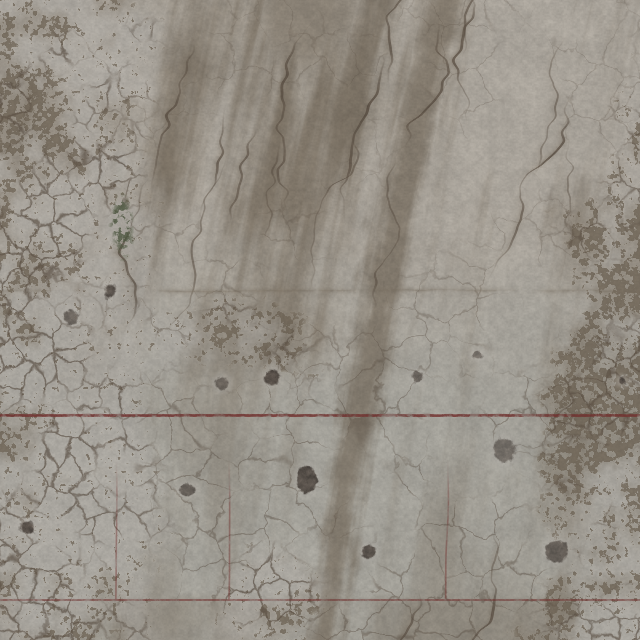
Write a Shadertoy shader that draws this texture.

```glsl
// Weathered concrete wall: leaning water stains, pitted and crazed margins,
// long slanted cracks, chipped holes and thin red setting-out lines.
// Layers of value noise, cell borders and looped distance fields are mixed.

const vec3 PLASTER = vec3(0.665, 0.643, 0.608);
const vec3 COOL = vec3(0.640, 0.632, 0.602);
const vec3 PALE = vec3(0.690, 0.675, 0.650);
const vec3 STAIN = vec3(0.455, 0.415, 0.360);
const vec3 PIT = vec3(0.400, 0.360, 0.305);
const vec3 CRACK = vec3(0.340, 0.295, 0.250);
const vec3 HOLE = vec3(0.310, 0.280, 0.255);
const vec3 RED = vec3(0.430, 0.190, 0.180);
const vec3 MOSS = vec3(0.270, 0.310, 0.220);
const float LEAN = 0.14, BEND = 0.05, STREAK_X = 0.505;
const float JOINT_Y = 0.546, LINE_Y = 0.351, BASE_Y = 0.0625;
const float LONG_CRACKS = 17.0, HOLES = 13.0;

float hash(vec2 p) { return fract(sin(dot(p, vec2(127.1, 311.7))) * 43758.5453); }

float noise(vec2 p) {
  vec2 i = floor(p), f = fract(p);
  f = f * f * (3.0 - 2.0 * f);
  return mix(mix(hash(i), hash(i + vec2(1, 0)), f.x),
             mix(hash(i + vec2(0, 1)), hash(i + vec2(1, 1)), f.x), f.y);
}

// Layered noise, centred on zero
float fbm(vec2 p) {
  float sum = -0.484, amp = 0.5;
  for (int i = 0; i < 5; i++) {
    sum += amp * noise(p);
    p = mat2(0.8, 0.6, -0.6, 0.8) * p * 2.03 + 17.3;
    amp *= 0.5;
  }
  return sum;
}

// Borders between jittered cells, as line coverage
float crazing(vec2 uv, float scale, float width) {
  vec2 w = uv * scale * 1.3;
  vec2 p = uv * scale + 0.9 * vec2(fbm(w), fbm(w + 40.0)), cell = floor(p);
  float near = 9.0, next = 9.0;
  for (int i = 0; i < 9; i++) {
    vec2 c = cell + vec2(i % 3 - 1, i / 3 - 1);
    float d = length(c + vec2(hash(c), hash(c + 71.0)) - p);
    next = min(next, max(near, d));
    near = min(near, d);
  }
  return 1.0 - smoothstep(0.0, 2.0 * scale * width, next - near);
}

// Soft elliptical patch with a ragged outline
float blot(vec2 uv, vec2 centre, vec2 radius, float rough) {
  return 1.0 - smoothstep(0.45, 1.25, length((uv - centre) / radius) + rough);
}

float stroke(float d, float width, float px) {
  return 1.0 - smoothstep(width, width + 1.3 * px, abs(d));
}

void mainImage(out vec4 fragColor, in vec2 fragCoord) {
  vec2 uv = fragCoord / iResolution.xy;
  float px = 1.0 / iResolution.y;
  float broad = fbm(uv * 6.0 + 3.0), mid = fbm(uv * 23.0 + 9.0);
  float fine = fbm(uv * 145.0);
  float upper = smoothstep(0.30, 0.72, uv.y + 0.2 * broad);

  // Plaster and leaning water stains
  vec2 flow = vec2(uv.x - LEAN * uv.y - BEND * uv.y * uv.y, uv.y);
  float wide = fbm(flow * vec2(15.0, 1.8) + 5.0);
  float thin = fbm(flow * vec2(65.0, 3.5) + 31.0);
  float stain = smoothstep(-0.08, 0.35, wide + 0.3 * thin + 0.4 * broad);
  stain *= mix(0.35, 0.85, upper);
  float streak = abs(flow.x - STREAK_X) + 0.035 * thin + 0.03 * mid;
  stain = max(stain, 0.72 - 0.72 * smoothstep(0.008, 0.04 + 0.012 * uv.y, streak));
  stain = max(stain, 0.6 * blot(uv, vec2(0.48, 0.98), vec2(0.12, 0.13), 1.2 * wide));
  float foot = smoothstep(0.02, -0.01, uv.y - BASE_Y);
  stain = max(stain, 0.45 * foot * smoothstep(-0.15, 0.15, wide));
  vec3 col = mix(mix(COOL, PLASTER, upper), STAIN, stain);

  // Weathered margins and inner patches
  float edge = 0.24 * broad + 0.12 * mid, rough = 2.0 * broad + mid;
  float worn = 1.0 - smoothstep(0.13, 0.27, uv.x + edge);
  worn = max(worn, smoothstep(-0.04, 0.07, uv.x - 0.85 - 0.11 * uv.y + edge));
  worn = max(worn, blot(uv, vec2(0.42, 0.48), vec2(0.17, 0.075), rough));
  worn = max(worn, blot(uv, vec2(0.43, 0.06), vec2(0.08, 0.07), rough));
  col = mix(col, PALE, 0.65 * worn * smoothstep(-0.25, 0.1, -broad - 0.4 * mid));
  float decay = worn * smoothstep(-0.22, 0.22, broad + 0.8 * mid);
  col = mix(col, STAIN, 0.38 * decay);
  float pits = smoothstep(0.04, 0.13, fine + 0.28 * (decay - 0.55));
  col = mix(col, PIT, 0.72 * pits * smoothstep(0.1, 0.6, worn));

  // Crazing, dense where worn and faint elsewhere
  float gaps = smoothstep(-0.12, 0.12, fbm(uv * 11.0 + 60.0));
  col = mix(col, CRACK, 0.65 * worn * gaps * crazing(uv, 25.0, 0.0013 + px));
  float faint = (1.0 - worn) * gaps * mix(0.42, 0.22, upper);
  col = mix(col, CRACK, faint * crazing(uv + 3.0, 17.0, 0.0004 + px));

  // Long slanted cracks with a soft stained side
  for (float k = 0.0; k < LONG_CRACKS; k++) {
    float h = hash(vec2(k, 4.0)), g = hash(vec2(k, 9.0));
    float x = mix(0.2, 0.92, (k + h) / LONG_CRACKS);
    float dy = fract(uv.y - mix(0.08, 0.55, g)) - 0.5;
    float reach = 1.0 - smoothstep(0.4, 1.0, abs(dy) / mix(0.07, 0.18, fract(7.0 * h)));
    float wander = 0.045 * noise(vec2(dy * 13.0, k * 7.0)) + 0.013 * noise(vec2(dy * 60.0, k * 3.0));
    float d = uv.x - x - mix(0.12, 0.36, h) * dy - wander + 0.029;
    float weight = noise(vec2(dy * 22.0, k + 50.0));
    col = mix(col, STAIN, 0.45 * reach * weight * exp(-abs(d + 0.003) / 0.006));
    float ink = reach * (0.28 + 0.52 * weight);
    col = mix(col, CRACK, ink * stroke(d, 0.0013 * weight * reach, px));
  }

  // Casting joint and moss
  float joint = exp(-abs(uv.y - JOINT_Y + 0.008 * mid) / 0.003);
  col = mix(col, STAIN, 0.5 * joint * smoothstep(-0.2, 0.15, broad + mid));
  float moss = blot(uv, vec2(0.19, 0.65), vec2(0.016, 0.065), mid);
  col = mix(col, MOSS, 0.75 * moss * smoothstep(-0.06, 0.1, fine));

  // Chipped holes with pale rims
  for (float k = 0.0; k < HOLES; k++) {
    float h = hash(vec2(k, 21.0)), g = hash(vec2(k, 13.0));
    vec2 c = vec2((k + 0.2 + 0.6 * h) / HOLES, mix(0.13, 0.55, hash(vec2(k, 33.0))));
    float d = length((uv - c) * vec2(1.0, mix(0.75, 1.4, h)));
    d += 0.018 * mid + 0.008 * fine - mix(0.007, 0.015, g);
    col = mix(col, PALE, 0.4 - 0.4 * smoothstep(0.0, 0.014, d));
    float cover = 1.0 - smoothstep(-0.002, 0.001 + px, d);
    col = mix(col, HOLE * (1.0 + 0.6 * fine), cover * mix(0.55, 0.95, fract(5.0 * g)));
  }

  // Red setting-out lines: two level, three plumb
  float rule = 0.85 * stroke(uv.y - LINE_Y + 0.002 * fine, 0.0011, px);
  rule = max(rule, 0.6 * stroke(uv.y - BASE_Y, 0.0005, px));
  float span = step(BASE_Y, uv.y) * (1.0 - smoothstep(0.2, 0.29, uv.y));
  for (float k = 0.0; k < 3.0; k++) {
    float x = 0.18 + 0.175 * k + 0.0825 * k * (k - 1.0) + 0.006 * noise(vec2(uv.y * 9.0, k));
    rule = max(rule, 0.45 * span * stroke(uv.x - x, 0.0003, px));
  }
  col = mix(col, RED, rule * mix(0.45, 1.0, smoothstep(-0.3, 0.1, fine + 0.5 * mid)));

  // Overall mottling and grain
  col *= 1.0 + 0.10 * mid + 0.13 * fine + 0.05 * (noise(uv * 400.0) - 0.5);
  fragColor = vec4(col, 1.0);
}
```
